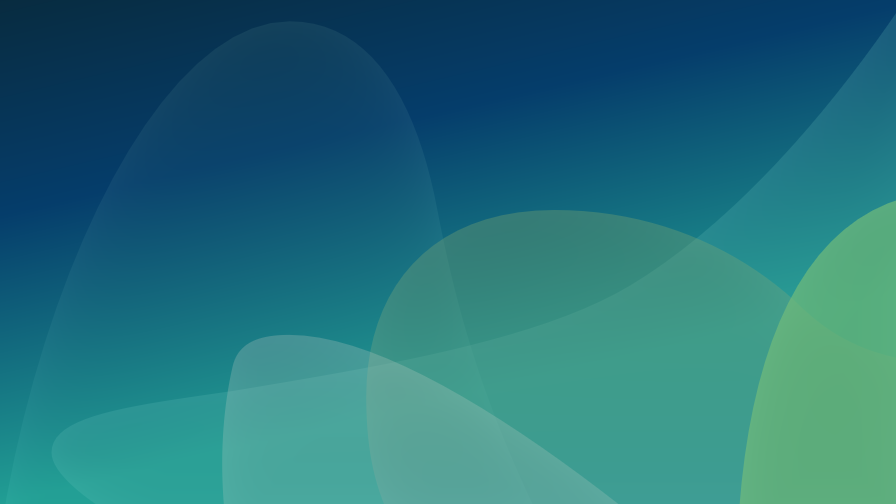
A Shadertoy shader for this background:

```glsl
// Translucent curved hills overlapping on a tilted navy-to-teal gradient.
#define NIGHT vec3(0.03, 0.17, 0.25)
#define BLUE vec3(0.02, 0.24, 0.42)
#define TEAL vec3(0.13, 0.62, 0.58)
#define GRADIENT_TILT 0.235
#define BLUE_DEPTH 3.85
#define TEAL_DEPTH 9.0
#define CURVE_STEPS 20
#define RIM_GLOW 0.025
#define RIM_WIDTH 0.45

const vec2 CANVAS = vec2(16.0, 9.0);

// Outline being traced around a sample point.
struct Path {
    vec2 point;
    vec2 pen;
    float dist2;
    float side;
};

Path startPath(vec2 point, vec2 pen) {
    return Path(point, pen, 1e6, 1.0);
}

// Straight edge: updates the squared distance and the even-odd side.
void lineTo(inout Path path, vec2 end) {
    vec2 edge = end - path.pen;
    vec2 rel = path.point - path.pen;
    float along = clamp(dot(rel, edge) / max(dot(edge, edge), 1e-8), 0.0, 1.0);
    vec2 gap = rel - edge * along;
    path.dist2 = min(path.dist2, dot(gap, gap));
    if ((path.pen.y > path.point.y) != (end.y > path.point.y)
        && rel.x < edge.x * rel.y / edge.y) path.side = -path.side;
    path.pen = end;
}

// Cubic Bezier from the pen, traced as short edges.
void curveTo(inout Path path, vec2 b, vec2 c, vec2 d) {
    vec2 a = path.pen;
    for (int i = 1; i <= CURVE_STEPS; i++) {
        float t = float(i) / float(CURVE_STEPS);
        vec2 ab = mix(a, b, t), bc = mix(b, c, t), cd = mix(c, d, t);
        lineTo(path, mix(mix(ab, bc, t), mix(bc, cd, t), t));
    }
}

// Signed distance, negative inside.
float closePath(Path path, vec2 start) {
    lineTo(path, start);
    return path.side * sqrt(path.dist2);
}

float tallHill(vec2 p) {
    vec2 start = vec2(0.0, -0.58);
    Path path = startPath(p, start);
    curveTo(path, vec2(0.73, 4.21), vec2(2.92, 8.62), vec2(5.17, 8.62));
    curveTo(path, vec2(6.67, 8.62), vec2(7.46, 7.12), vec2(7.81, 5.25));
    curveTo(path, vec2(8.17, 3.38), vec2(8.65, 1.71), vec2(9.79, -0.58));
    return closePath(path, start);
}

float sweepingWave(vec2 p) {
    vec2 start = vec2(16.46, 9.46);
    Path path = startPath(p, start);
    curveTo(path, vec2(15.21, 7.5), vec2(13.33, 5.15), vec2(11.25, 3.9));
    curveTo(path, vec2(9.58, 2.9), vec2(6.67, 2.44), vec2(4.17, 2.02));
    curveTo(path, vec2(2.29, 1.75), vec2(0.92, 1.58), vec2(0.92, 0.92));
    curveTo(path, vec2(0.92, 0.46), vec2(1.87, -0.17), vec2(2.71, -0.58));
    lineTo(path, vec2(16.46, -0.58));
    return closePath(path, start);
}

float roundHill(vec2 p) {
    vec2 start = vec2(7.29, -0.79);
    Path path = startPath(p, start);
    curveTo(path, vec2(6.71, 0.04), vec2(6.54, 0.88), vec2(6.54, 1.92));
    curveTo(path, vec2(6.54, 3.79), vec2(7.63, 5.25), vec2(9.9, 5.25));
    curveTo(path, vec2(11.67, 5.25), vec2(13.13, 4.58), vec2(14.17, 3.65));
    curveTo(path, vec2(14.69, 3.13), vec2(15.31, 2.67), vec2(16.46, 2.54));
    lineTo(path, vec2(16.46, -0.79));
    return closePath(path, start);
}

float rightHill(vec2 p) {
    vec2 start = vec2(13.17, -0.58);
    Path path = startPath(p, start);
    curveTo(path, vec2(13.33, 2.75), vec2(14.33, 5.17), vec2(16.46, 5.54));
    lineTo(path, vec2(16.46, -0.58));
    return closePath(path, start);
}

float frontHill(vec2 p) {
    vec2 start = vec2(4.06, -0.58);
    Path path = startPath(p, start);
    curveTo(path, vec2(3.9, 0.56), vec2(3.96, 1.6), vec2(4.15, 2.44));
    curveTo(path, vec2(4.25, 2.92), vec2(4.69, 3.02), vec2(5.17, 3.02));
    curveTo(path, vec2(6.88, 3.02), vec2(9.48, 1.29), vec2(11.77, -0.58));
    return closePath(path, start);
}

// Blends a tint (rgb, opacity) inside a shape, with a faint light rim.
void addLayer(inout vec3 color, float dist, vec4 tint, float pixel) {
    float mask = clamp(0.5 - dist / pixel, 0.0, 1.0);
    float rim = RIM_GLOW * exp(-abs(dist) / RIM_WIDTH);
    color = mix(color, tint.rgb, mask * tint.a) + rim * mask;
}

void mainImage(out vec4 fragColor, in vec2 fragCoord) {
    vec2 p = fragCoord / iResolution.xy * CANVAS;
    float pixel = CANVAS.y / iResolution.y;
    float height = p.y / CANVAS.y;

    // Tilted sky gradient
    float depth = CANVAS.y - p.y + GRADIENT_TILT * p.x;
    vec3 color = mix(NIGHT, BLUE, clamp(depth / BLUE_DEPTH, 0.0, 1.0));
    color = mix(color, TEAL, clamp((depth - BLUE_DEPTH) / (TEAL_DEPTH - BLUE_DEPTH), 0.0, 1.0));

    // Glassy shapes, back to front
    addLayer(color, tallHill(p), vec4(0.35, 0.6, 0.5, mix(0.01, 0.09, height)), pixel);
    addLayer(color, sweepingWave(p), vec4(0.3, 0.65, 0.62, 0.2), pixel);
    addLayer(color, roundHill(p), vec4(mix(vec3(0.37, 0.58, 0.55), vec3(0.46, 0.58, 0.22), height), 0.35), pixel);
    addLayer(color, frontHill(p), vec4(0.7, 0.72, 0.68, mix(0.2, 0.35, height)), pixel);
    addLayer(color, rightHill(p), vec4(0.41, 0.7, 0.445, 0.7), pixel);
    fragColor = vec4(color, 1.0);
}
```
